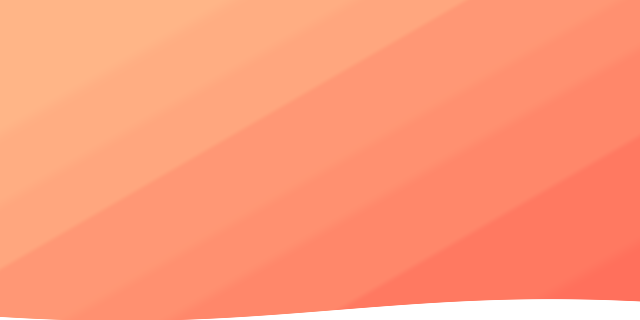
A Shadertoy shader for this background:

```glsl
// Soft diagonal bands fall from peach at the upper left to coral at the
// lower right, above a white wave along the bottom. Each band edge is a
// smooth step along one slanted axis; the wave is a single sine.

const vec3 PEACH = vec3(1.0, 0.71, 0.53);
const vec3 CORAL = vec3(1.0, 0.44, 0.36);
const vec3 WHITE = vec3(1.0);

const float BAND_ANGLE = 1.0472;      // direction of travel, from the x axis
const vec2 CANVAS = vec2(2.0, 1.0);   // proportions of the layout

const float WAVE_LEVEL = 0.031;
const float WAVE_HEIGHT = 0.034;
const float WAVE_RATE = 4.69;         // radians across the canvas width
const float WAVE_CENTRE = 0.525;      // where the rising wave meets its level

// Each band edge: distance from the upper left, softness, share of the ramp
const int EDGE_COUNT = 7;
const vec3 EDGES[EDGE_COUNT] = vec3[EDGE_COUNT](
    vec3(0.365, 0.026, 0.11),
    vec3(0.555, 0.026, 0.11),
    vec3(0.729, 0.010, 0.21),
    vec3(0.969, 0.022, 0.11),
    vec3(1.130, 0.022, 0.13),
    vec3(1.367, 0.012, 0.20),
    vec3(1.654, 0.026, 0.13)
);

// Sum of the soft steps passed so far, from 0 to 1
float bandTone(float travel) {
    float tone = 0.0;
    for (int i = 0; i < EDGE_COUNT; i++) {
        vec3 edge = EDGES[i];
        tone += edge.z * smoothstep(edge.x - edge.y, edge.x + edge.y, travel);
    }
    return tone;
}

float waveTop(float x) {
    return WAVE_LEVEL + WAVE_HEIGHT * sin(WAVE_RATE * (x - WAVE_CENTRE));
}

void mainImage(out vec4 fragColor, in vec2 fragCoord) {
    vec2 uv = fragCoord / iResolution.xy;

    // Diagonal bands, measured from the upper left corner
    vec2 fromCorner = vec2(uv.x, 1.0 - uv.y) * CANVAS;
    float travel = dot(fromCorner, vec2(cos(BAND_ANGLE), sin(BAND_ANGLE)));
    vec3 color = mix(PEACH, CORAL, bandTone(travel));

    // White wave with an edge one pixel soft
    float pixel = 1.0 / iResolution.y;
    float aboveWave = uv.y - waveTop(uv.x);
    color = mix(WHITE, color, smoothstep(-0.5 * pixel, 0.5 * pixel, aboveWave));

    fragColor = vec4(color, 1.0);
}
```
